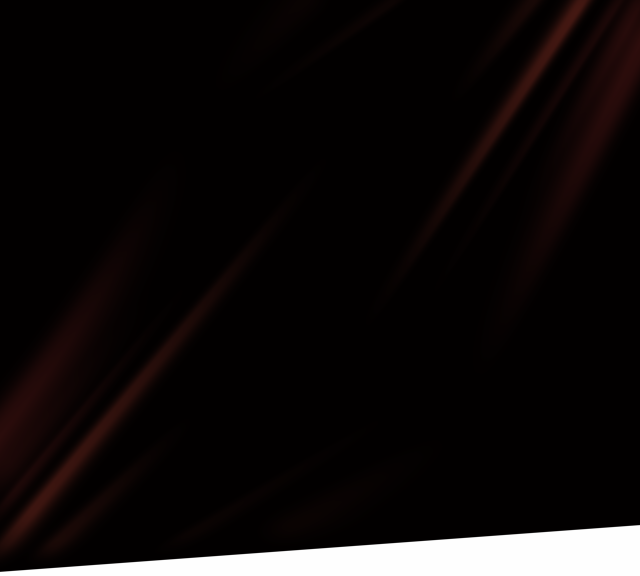
Write a WebGL 1 fragment shader that draws this background.

```glsl
precision highp float;
// Dark backdrop with two fans of soft russet light beams above a slanted white base.

uniform vec2 u_resolution;

#define ASPECT 1.113
#define BASE_LEFT 0.0072
#define BASE_RIGHT 0.0884
#define SHARP_SIDE 0.55
#define STREAK_AMOUNT 0.16
#define STREAK_SCALE 110.0
#define NIGHT vec3(0.006, 0.0, 0.0)
#define PAPER vec3(0.995)
#define RUST vec3(1.0, 0.36, 0.27)
#define WINE vec3(1.0, 0.29, 0.27)

float hash(float n) {
  return fract(sin(n * 127.1) * 4375.85);
}

float noise(float x) {
  float cell = floor(x);
  return mix(hash(cell), hash(cell + 1.0), smoothstep(0.0, 1.0, x - cell));
}

// Beam from its bright root to its faint tip, crisper on its left flank.
float beam(vec2 p, vec2 root, vec2 tip, float width, float bend) {
  vec2 axis = tip - root;
  float len = length(axis);
  vec2 dir = axis / len;
  vec2 rel = p - root;
  float along = dot(rel, dir) / len;
  float t = clamp(along, 0.0, 1.0);
  float side = dot(rel, vec2(-dir.y, dir.x)) + bend * 4.0 * t * (1.0 - t);

  float spread = width * mix(1.0, 0.7, t);
  spread *= mix(1.0, SHARP_SIDE, smoothstep(-0.3, 0.3, side / width));
  float profile = exp(-side * side / (spread * spread));
  float fade = smoothstep(-0.12, 0.08, along) * (1.0 - smoothstep(0.0, 1.0, t));
  float streak = 1.0 + STREAK_AMOUNT * (noise(side * STREAK_SCALE + 40.0) - 0.5);
  return profile * fade * streak;
}

// Fan rising from the lower left corner.
vec3 leftFan(vec2 p) {
  float rust = 0.24 * beam(p, vec2(0.014, 0.065), vec2(0.609, 0.778), 0.023, 0.0);
  rust += 0.10 * beam(p, vec2(0.072, 0.036), vec2(0.362, 0.304), 0.024, 0.0);
  rust += 0.035 * beam(p, vec2(0.29, 0.05), vec2(0.754, 0.326), 0.018, 0.0);
  rust += 0.035 * beam(p, vec2(0.478, 0.072), vec2(0.84, 0.275), 0.045, 0.0);
  float wine = 0.16 * beam(p, vec2(-0.058, 0.181), vec2(0.34, 0.797), 0.055, 0.02);
  wine += 0.09 * beam(p, vec2(0.0, 0.116), vec2(0.362, 0.551), 0.014, 0.0);
  wine += 0.04 * beam(p, vec2(0.0, 0.17), vec2(0.29, 0.52), 0.03, 0.0);
  return rust * RUST + wine * WINE;
}

// Fan falling from the upper right corner.
vec3 rightFan(vec2 p) {
  float rust = 0.27 * beam(p, vec2(1.036, 1.029), vec2(0.609, 0.391), 0.021, 0.0);
  rust += 0.09 * beam(p, vec2(0.942, 1.014), vec2(0.768, 0.797), 0.022, 0.0);
  rust += 0.045 * beam(p, vec2(0.70, 1.007), vec2(0.39, 0.79), 0.015, 0.0);
  rust += 0.03 * beam(p, vec2(0.55, 1.014), vec2(0.333, 0.797), 0.045, 0.0);
  float wine = 0.17 * beam(p, vec2(1.145, 0.971), vec2(0.804, 0.29), 0.046, 0.0);
  wine += 0.09 * beam(p, vec2(1.087, 1.014), vec2(0.71, 0.42), 0.014, 0.0);
  wine += 0.08 * beam(p, vec2(1.123, 1.014), vec2(0.9, 0.61), 0.022, 0.0);
  return rust * RUST + wine * WINE;
}

void main() {
  vec2 uv = gl_FragCoord.xy / u_resolution;
  vec2 p = uv * vec2(ASPECT, 1.0);

  // Light dims just above the base.
  float height = uv.y - mix(BASE_LEFT, BASE_RIGHT, uv.x);
  vec3 light = leftFan(p) + rightFan(p);
  vec3 color = NIGHT + light * smoothstep(-0.01, 0.05, height);

  // Slanted base with a one pixel soft edge.
  float edge = 0.75 / u_resolution.y;
  color = mix(PAPER, color, smoothstep(-edge, edge, height));
  gl_FragColor = vec4(color, 1.0);
}
```
